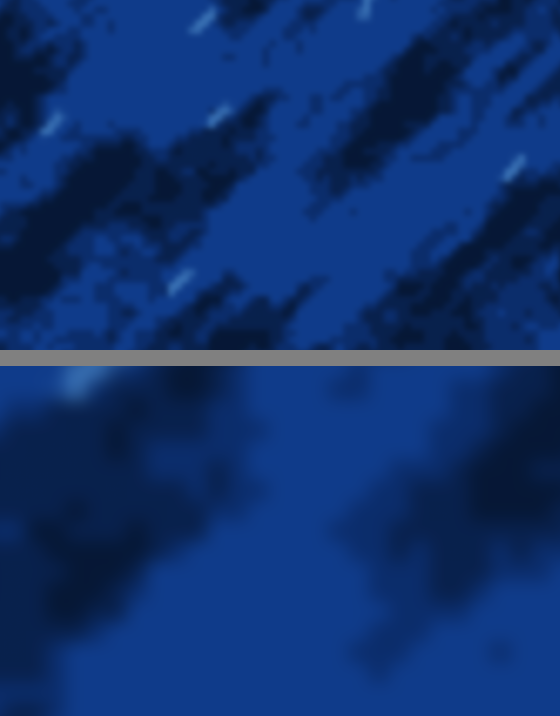
Top: the whole. Bottom: its middle third, enlarged.
Reproduce this texture procedurally as a Shadertoy shader.

```glsl
// Soft diagonal camouflage of ragged navy and cobalt streaks with a few pale glints.

const float GRAIN = 52.0;        // soft mosaic cells per canvas height
const float STREAK_ANGLE = 0.7;  // rising to the right, in radians
const float GLINT_CELL = 0.4;    // spacing of possible glints

const vec3 MIDNIGHT = vec3(0.022, 0.092, 0.210);
const vec3 NAVY     = vec3(0.033, 0.128, 0.300);
const vec3 ROYAL    = vec3(0.043, 0.175, 0.420);
const vec3 COBALT   = vec3(0.060, 0.232, 0.540);
const vec3 GLINT    = vec3(0.230, 0.450, 0.710);

// Upper levels of the three darker tones
const vec3 LEVELS = vec3(0.392, 0.484, 0.562);

float hash(vec2 p) {
    return fract(sin(dot(p, vec2(127.1, 311.7))) * 43758.5453);
}

float valueNoise(vec2 p) {
    vec2 i = floor(p);
    vec2 f = fract(p);
    vec2 w = f * f * (3.0 - 2.0 * f);
    float low = mix(hash(i), hash(i + vec2(1.0, 0.0)), w.x);
    float high = mix(hash(i + vec2(0.0, 1.0)), hash(i + vec2(1.0)), w.x);
    return mix(low, high, w.y);
}

vec2 rotate(vec2 p, float angle) {
    float c = cos(angle);
    float s = sin(angle);
    return vec2(c * p.x + s * p.y, c * p.y - s * p.x);
}

// Broad blotches, thin streaks and ragged grain
float streakField(vec2 p) {
    vec2 q = rotate(p, STREAK_ANGLE);
    float blotches = valueNoise(q / vec2(0.42, 0.17) + 13.0);
    float streaks = valueNoise(q / vec2(0.20, 0.055) + 47.0);
    float grain = valueNoise(p / 0.036 + 91.0);
    return 0.52 * blotches + 0.31 * streaks + 0.17 * grain;
}

float capsule(vec2 p, float halfLength, float radius) {
    p.x -= clamp(p.x, -halfLength, halfLength);
    return length(p) - radius;
}

// Short pale dashes that sit only on the brightest streaks
float glintMask(vec2 p) {
    vec2 cell = floor(p / GLINT_CELL);
    vec2 jitter = vec2(hash(cell + 5.3), hash(cell + 17.9));
    vec2 center = (cell + 0.25 + 0.5 * jitter) * GLINT_CELL;
    float tilt = STREAK_ANGLE + 0.9 * hash(cell + 31.7) * hash(cell + 8.1);
    float d = capsule(rotate(p - center, tilt), 0.032, 0.013);
    float onBright = step(LEVELS.z, streakField(center));
    return onBright * (1.0 - smoothstep(-0.006, 0.006, d));
}

vec3 toneColor(vec2 p) {
    float field = streakField(p);
    vec3 color = mix(MIDNIGHT, NAVY, step(LEVELS.x, field));
    color = mix(color, ROYAL, step(LEVELS.y, field));
    color = mix(color, COBALT, step(LEVELS.z, field));
    return mix(color, GLINT, glintMask(p));
}

// Quadratic spline weight of a cell at the given distance
float splineWeight(float x) {
    float a = abs(x);
    float tail = max(1.5 - a, 0.0);
    return a < 0.5 ? 0.75 - a * a : 0.5 * tail * tail;
}

// Blends neighbouring mosaic cells into soft edges
vec3 softMosaic(vec2 p) {
    vec2 g = p * GRAIN;
    vec2 base = floor(g) + 0.5;
    vec3 sum = vec3(0.0);
    for (int y = -1; y <= 1; y++) {
        for (int x = -1; x <= 1; x++) {
            vec2 cell = base + vec2(float(x), float(y));
            vec2 offset = g - cell;
            float weight = splineWeight(offset.x) * splineWeight(offset.y);
            sum += weight * toneColor(cell / GRAIN);
        }
    }
    return sum;
}

void mainImage(out vec4 fragColor, in vec2 fragCoord) {
    vec2 p = fragCoord / iResolution.y;
    fragColor = vec4(softMosaic(p), 1.0);
}
```
